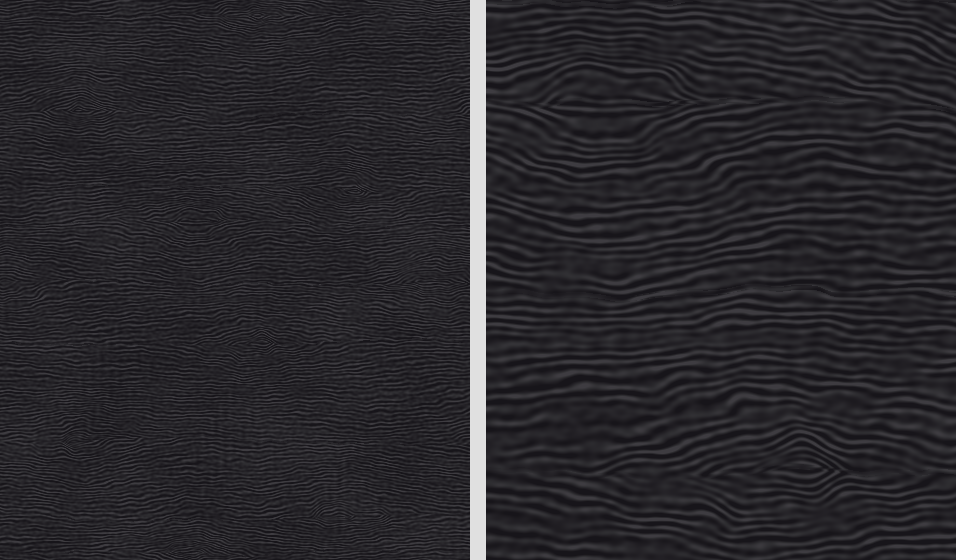
Left: the whole. Right: its middle third, enlarged.
Write a Shadertoy shader that draws this texture.

```glsl
// Black embossed wood grain: fine horizontal ridges flowing around scattered knots.

const float TAU = 6.28318;
const float LINES = 122.9;             // ridges over the canvas height
const vec2  TILE = vec2(96.0, 72.0);   // repeat of the knot layout, in ridges
const float KNOT_LIFT = 6.8;           // how far a knot pushes ridges aside
const float KNOT_HEIGHT = 21.0;        // vertical reach of a knot
const float KNOT_WIDTH = 10.5;         // sideways falloff of a knot
const vec2  LIGHT_STEP = vec2(-0.14, 0.34);
const float RIDGES = 0.66;             // mean strength of the ridges
const float FIBRES = 0.9;              // strength of the broken fibres
const float GRAIN = 1.2;               // strength of the fine paper grain
const float STREAKS = 0.4;             // strength of the long soft streaks
const float MOTTLE = 0.5;              // strength of the broad patches

const vec3 SHADOW = vec3(0.092, 0.084, 0.102);
const vec3 BASE   = vec3(0.138, 0.130, 0.148);
const vec3 SHEEN  = vec3(0.180, 0.177, 0.191);
const vec3 CREST  = vec3(0.244, 0.236, 0.254);

// Knot centres in ridges; whole-number heights keep the folded rings seamless.
const int KNOT_COUNT = 5;
const vec2 KNOTS[KNOT_COUNT] = vec2[](
    vec2(56.3, 48.0), vec2(17.6, 26.0), vec2(75.2, 10.0),
    vec2(42.4, 2.0), vec2(96.0, 61.0));

vec2 gradient(vec2 cell) {
    float angle = TAU * fract(sin(dot(cell, vec2(127.1, 311.7))) * 43758.5);
    return vec2(cos(angle), sin(angle));
}

float gradientNoise(vec2 p) {
    vec2 i = floor(p), f = p - i;
    vec2 u = f * f * f * (f * (f * 6.0 - 15.0) + 10.0);
    vec2 e = vec2(1.0, 0.0);
    float bottom = mix(dot(gradient(i), f), dot(gradient(i + e.xy), f - e.xy), u.x);
    float top = mix(dot(gradient(i + e.yx), f - e.yx), dot(gradient(i + 1.0), f - 1.0), u.x);
    return mix(bottom, top, u.y);
}

// Bends the straight ridges into slow waves and small wiggles.
vec2 warp(vec2 p) {
    float wave = 2.2 * gradientNoise(p * vec2(0.03, 0.06));
    float bend = 0.9 * gradientNoise(p * vec2(0.08, 0.17) + 31.0);
    float wiggle = 0.55 * gradientNoise(p * vec2(0.33, 0.55) + 67.0);
    float drift = 2.2 * gradientNoise(p * 0.25 + 91.0);
    return p + vec2(drift, wave + bend + wiggle);
}

// Ridge coordinate: height in ridges, folded around each knot into closed rings.
float ridgeCoordinate(vec2 p) {
    float lift = KNOT_LIFT * (1.0 + 0.35 * gradientNoise(p * 0.2 + 13.0));
    float ridge = p.y;
    for (int k = 0; k < KNOT_COUNT; k++) {
        vec2 d = mod(p - KNOTS[k] + 0.5 * TILE, TILE) - 0.5 * TILE;
        float side = exp(-(sqrt(d.x * d.x + 6.0) - sqrt(6.0)) / KNOT_WIDTH);
        float reach = max(0.0, 1.0 - abs(d.y) / KNOT_HEIGHT);
        ridge -= sign(d.y) * lift * side * reach * reach;
    }
    return ridge;
}

// Embossed surface: ridges of uneven strength with broken fibres between them.
float surfaceHeight(vec2 p) {
    vec2 q = warp(p);
    float strength = RIDGES + 1.1 * gradientNoise(p * vec2(0.16, 0.55) + 7.0);
    float fibres = gradientNoise(q * vec2(0.34, 0.95) + 5.0);
    return strength * cos(TAU * ridgeCoordinate(q)) + FIBRES * fibres;
}

// Runs from shadow to crest through the four main tones.
vec3 palette(float tone) {
    vec3 color = mix(SHADOW, BASE, clamp((tone + 1.25) / 1.1, 0.0, 1.0));
    color = mix(color, SHEEN, clamp((tone + 0.15) / 0.9, 0.0, 1.0));
    return mix(color, CREST, clamp((tone - 0.75) / 1.0, 0.0, 1.0));
}

void mainImage(out vec4 fragColor, in vec2 fragCoord) {
    vec2 p = fragCoord / iResolution.y * LINES;

    // Light from above: slope of the surface along the light direction.
    float tone = surfaceHeight(p) - surfaceHeight(p + LIGHT_STEP);

    // Fine grain, long streaks and broad mottling.
    tone += GRAIN * gradientNoise(p * vec2(1.0, 1.7) + 43.0);
    tone += STREAKS * gradientNoise(p * vec2(0.05, 0.22) + 57.0);
    tone += MOTTLE * gradientNoise(p * 0.06 + 19.0);

    fragColor = vec4(palette(tone), 1.0);
}
```
